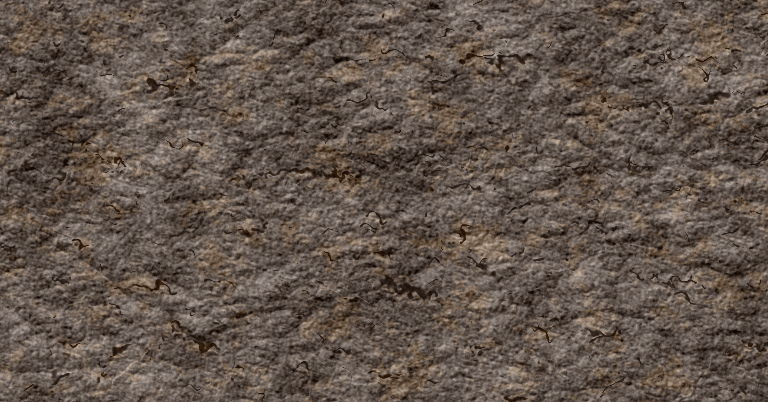
A WebGL 2 fragment shader for this texture:

```glsl
#version 300 es
precision highp float;
// Weathered brown rock face: rough relief lit from above, grey and tan stains, dark crevices.

uniform vec2 u_resolution;
out vec4 fragColor;

// Integer hash giving a vector with components in -1..1
vec2 hash2(vec2 cell) {
    uvec2 v = uvec2(ivec2(cell)) * 1664525u + 1013904223u;
    v.x += v.y * 1664525u;
    v.y += v.x * 1664525u;
    v ^= v >> 16u;
    v.x += v.y * 1664525u;
    v.y += v.x * 1664525u;
    v ^= v >> 16u;
    return vec2(v >> 16u) / 32767.5 - 1.0;
}

// Gradient noise scaled to a spread of about one
float noise(vec2 p) {
    vec2 i = floor(p), f = p - i;
    vec2 s = f * f * f * (f * (f * 6.0 - 15.0) + 10.0);
    float a = dot(hash2(i), f);
    float b = dot(hash2(i + vec2(1, 0)), f - vec2(1, 0));
    float c = dot(hash2(i + vec2(0, 1)), f - vec2(0, 1));
    float d = dot(hash2(i + vec2(1, 1)), f - vec2(1, 1));
    return 5.9 * mix(mix(a, b, s.x), mix(c, d, s.x), s.y);
}

// Next octave: turn, double and shift
vec2 octave(vec2 p) {
    return mat2(1.6, 1.2, -1.2, 1.6) * p + vec2(17.3, 9.1);
}

float fbm(vec2 p, float gain) {
    float sum = 0.0, power = 0.0, amp = 1.0;
    for (int i = 0; i < 5; i++) {
        sum += amp * noise(p);
        power += amp * amp;
        amp *= gain;
        p = octave(p);
    }
    return sum / sqrt(power);
}

// Rounded lumps with creases between them, broken by small ledges
float height(vec2 p) {
    vec2 q = p * vec2(8.5, 12.0);
    float sum = 0.0, amp = 1.0;
    for (int i = 0; i < 5; i++) {
        sum += amp * abs(noise(q));
        amp *= 0.55;
        q = octave(q);
    }
    float edge = noise(p * vec2(6.0, 11.0) + 31.0) + 0.35 * noise(p * 31.0);
    float broken = smoothstep(0.0, 1.2, noise(p * 6.0 + 57.0));
    return sum + 0.7 * broken * smoothstep(-0.1, 0.1, edge);
}

// Short ragged undercuts along level contours, in three sizes
float crevices(vec2 p) {
    float dark = 0.0, size = 1.0;
    float rag = noise(p * 75.0 + 19.0);
    p += 0.007 * vec2(noise(p * 27.0 + 5.0), noise(p * 31.0 + 83.0)) + 0.0018 * rag;
    for (int i = 0; i < 3; i++) {
        vec2 q = p / size;
        float n = noise(q * vec2(3.0, 7.0) + 40.0);
        float rise = (noise((q + vec2(0.0, 0.01)) * vec2(3.0, 7.0) + 40.0) - n) / 0.01;
        float dist = abs(n) * size / (abs(rise) + 4.0);
        float gate = smoothstep(0.6, 1.8, noise(q * 4.5 + 71.0) + 0.3 * rag);
        float width = 0.009 * sqrt(size) * gate;
        float line = 1.0 - smoothstep(0.3 * width, width + 0.4 / u_resolution.y, dist);
        dark = max(dark, line * smoothstep(0.0, 0.5, gate) * smoothstep(5.0, 13.0, rise));
        size *= 0.5;
    }
    return dark;
}

void main() {
    vec2 p = gl_FragCoord.xy / u_resolution.y;

    // Relief shading, with creases slightly darker
    float h = height(p);
    float light = clamp((h - height(p + vec2(-0.002, 0.0045))) * 3.6, -2.8, 2.8);

    // Ragged stains, warm patches, grit and small pits
    float stain = fbm(p * vec2(4.5, 5.5) + 11.0, 0.75);
    float warm = smoothstep(0.3, 1.9, fbm(p * vec2(6.5, 9.0) + 23.0, 0.75) + 0.3 * light);
    float grit = 0.8 * noise(p * 121.0) + 0.6 * noise(p * 71.0 + 3.0);
    float pit = smoothstep(1.5, 2.4, noise(p * vec2(21.0, 37.0) + 61.0) + 0.6 * noise(p * 72.0 + 7.0));

    float tone = 0.396 + 0.038 * stain + 0.055 * light + 0.042 * grit;
    tone += 0.022 * (h - 1.75) + 0.06 * (warm - 0.18) - 0.11 * pit;

    // Crevices and the lit lips below them
    float crack = crevices(p);
    float lip = crevices(p + vec2(0.0, 0.014)) * (1.0 - crack);
    tone = mix(tone + 0.07 * lip, 0.12 + 0.02 * grit, 0.85 * crack);

    // Purplish grey rock turning to tan
    vec3 tint = mix(vec3(0.0, 0.045, 0.073), vec3(0.0, 0.08, 0.15), max(warm, 0.6 * lip));
    vec3 color = max(vec3(tone) - tint, vec3(0.05, 0.035, 0.025));
    fragColor = vec4(color, 1.0);
}
```
